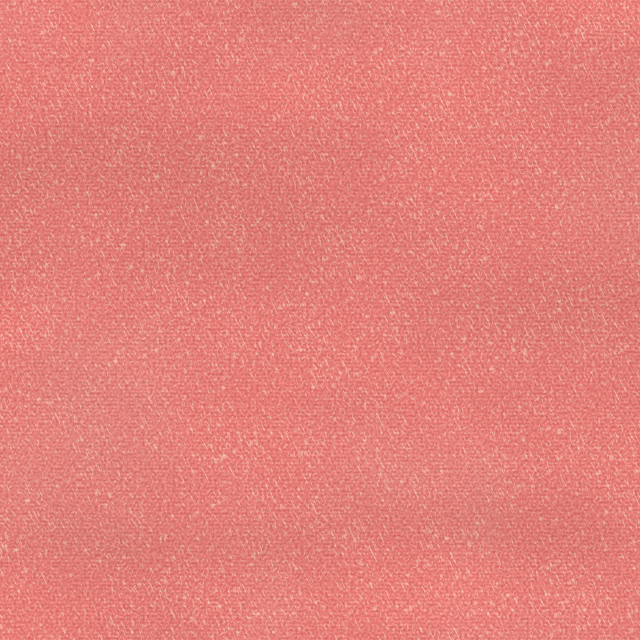
Write a three.js fragment shader that draws this texture.

```glsl
varying vec2 vUv;

const vec3 CORAL = vec3(0.890, 0.480, 0.456);
const vec3 DUSTY_PINK = vec3(0.880, 0.535, 0.515);
const vec3 CREAM = vec3(0.950, 0.810, 0.720);

const vec2 SLANT = vec2(0.44, -0.898);       // unit direction of the flecks
const vec2 FLECK_FREQ = vec2(255.0, 82.0);   // across and along the slant
const vec2 CRUMB_FREQ = vec2(260.0, 205.0);
const vec2 WEAVE_COUNT = vec2(150.0, 170.0); // threads over the canvas
const float WEAVE_DEPTH = 0.075;
const float GRAIN_FREQ = 230.0;
const float GRAIN_DEPTH = 0.27;
const float SHADE_DEPTH = 0.055;
const float PATCHINESS = 0.10;
const float FLECK_STRENGTH = 0.85;
const float CRUMB_STRENGTH = 0.50;
const float TAU = 6.2831853;

float hash(vec2 p) {
  vec3 q = fract(p.xyx * vec3(0.1031, 0.1030, 0.0973));
  q += dot(q, q.yzx + 33.33);
  return fract((q.x + q.y) * q.z);
}

vec2 gradient(vec2 cell) {
  float angle = TAU * hash(cell);
  return vec2(cos(angle), sin(angle));
}

// Gradient noise, about -0.7 to 0.7
float noise(vec2 p) {
  vec2 i = floor(p);
  vec2 f = p - i;
  vec2 u = f * f * f * (f * (f * 6.0 - 15.0) + 10.0);
  float a = dot(gradient(i), f);
  float b = dot(gradient(i + vec2(1.0, 0.0)), f - vec2(1.0, 0.0));
  float c = dot(gradient(i + vec2(0.0, 1.0)), f - vec2(0.0, 1.0));
  float d = dot(gradient(i + 1.0), f - 1.0);
  return mix(mix(a, b, u.x), mix(c, d, u.x), u.y);
}

float fbm(vec2 p) {
  float sum = 0.0;
  float amplitude = 1.0;
  for (int octave = 0; octave < 3; octave++) {
    sum += amplitude * noise(p);
    p = p * 2.03 + 17.3;
    amplitude *= 0.5;
  }
  return sum;
}

// Staggered rows of rounded stitches, -1 to 1
float weave(vec2 uv) {
  vec2 t = uv * WEAVE_COUNT;
  float rows = cos(TAU * t.y);
  float stitches = cos(TAU * (t.x + 0.5 * floor(t.y + 0.5)));
  return 0.5 * rows + 0.5 * stitches * (0.5 + 0.5 * rows);
}

void main() {
  vec2 uv = vUv;
  vec2 slanted = vec2(dot(uv, vec2(-SLANT.y, SLANT.x)), dot(uv, SLANT));
  float stitch = weave(uv);
  float grain = noise(uv * GRAIN_FREQ + 40.0);

  // Broad dyeing: cloudy shade, horizontal bands and faded areas
  float shade = fbm(uv * vec2(2.0, 3.2) + 5.0);
  float bands = noise(vec2(uv.x * 1.5, uv.y * 9.0) + 61.0);
  float midDip = exp(-pow((uv.y - 0.60) / 0.20, 2.0));
  float faded = smoothstep(-0.05, 0.65, fbm(uv * vec2(3.0, 2.3) + 23.0));

  // Slanted cream flecks, slightly denser in patches
  float patches = fbm(uv * vec2(13.0, 9.0) + 80.0) - 0.35 * faded;
  float streak = noise(slanted * FLECK_FREQ + 11.0);
  float fleck = smoothstep(0.15, 0.54, streak + PATCHINESS * patches);
  fleck *= 0.72 + 0.28 * stitch;

  // Short crumbs caught between the stitches
  float crumb = noise(slanted * CRUMB_FREQ + 130.0);
  crumb = smoothstep(0.15, 0.52, crumb + PATCHINESS * patches);

  vec3 cloth = mix(CORAL, DUSTY_PINK, 0.5 * faded);
  float light = 1.01 + SHADE_DEPTH * (shade + 0.5 * bands - 0.6 * midDip);
  cloth *= light;
  float relief = WEAVE_DEPTH * stitch + GRAIN_DEPTH * grain;
  cloth *= 1.0 + relief * vec3(0.45, 1.0, 0.9);

  float thread = max(FLECK_STRENGTH * fleck, CRUMB_STRENGTH * crumb);
  gl_FragColor = vec4(mix(cloth, CREAM * light, thread), 1.0);
}
```
